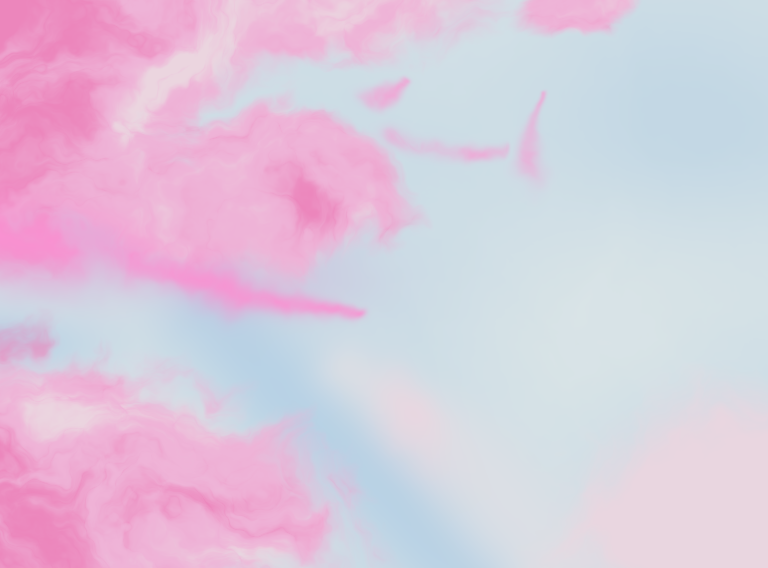
Give the GLSL for this texture, as a Shadertoy shader.

```glsl
// Clouds of pink ink drifting through pale blue milk.
// Soft ellipses set the large masses; domain-warped gradient noise
// frays their edges and draws fine filaments inside the pink.

const vec3 MIST    = vec3(0.855, 0.895, 0.905);
const vec3 POWDER  = vec3(0.765, 0.845, 0.895);
const vec3 AZURE   = vec3(0.690, 0.805, 0.895);
const vec3 LILAC   = vec3(0.800, 0.775, 0.875);
const vec3 BLUSH   = vec3(0.925, 0.835, 0.875);
const vec3 PINK    = vec3(0.940, 0.695, 0.840);
const vec3 ROSE    = vec3(0.930, 0.510, 0.730);
const vec3 MAGENTA = vec3(0.975, 0.570, 0.820);

const float WARP_SCALE   = 3.2;
const float WARP_AMOUNT  = 0.085;
const float FRAY         = 0.42;
const float FIBRE_AMOUNT = 0.42;

vec2 rotate(vec2 p, float a) {
    float c = cos(a), s = sin(a);
    return vec2(c * p.x + s * p.y, c * p.y - s * p.x);
}

vec2 gradient(vec2 cell) {
    vec3 h = fract(cell.xyx * vec3(0.1031, 0.1030, 0.0973));
    h += dot(h, h.yzx + 33.33);
    float angle = 6.2832 * fract((h.x + h.y) * h.z);
    return vec2(cos(angle), sin(angle));
}

float noise(vec2 p) {
    vec2 i = floor(p), f = p - i;
    vec2 u = f * f * f * (f * (f * 6.0 - 15.0) + 10.0);
    vec2 e = vec2(0.0, 1.0);
    float low  = mix(dot(gradient(i), f), dot(gradient(i + e.yx), f - e.yx), u.x);
    float high = mix(dot(gradient(i + e.xy), f - e.xy), dot(gradient(i + e.yy), f - e.yy), u.x);
    return mix(low, high, u.y);
}

float fbm(vec2 p) {
    float sum = 0.0, gain = 0.6;
    for (int i = 0; i < 5; i++) {
        sum += gain * noise(p);
        p = rotate(p, 0.6) * 2.03 + 7.1;
        gain *= 0.5;
    }
    return sum;
}

// Ellipse field: 1 at the centre, 0 on the rim, negative outside
float blob(vec2 p, vec2 centre, vec2 radii, float tilt) {
    return 1.0 - length(rotate(p - centre, tilt) / radii);
}

// Ellipse with a Gaussian falloff
float glow(vec2 p, vec2 centre, vec2 radii, float tilt) {
    float d = 1.0 - blob(p, centre, radii, tilt);
    return exp(-1.5 * d * d);
}

// Arched stroke whose width tapers from a to b
float stroke(vec2 p, vec2 a, vec2 b, float arch, vec2 widths) {
    vec2 ab = b - a;
    float t = clamp(dot(p - a, ab) / dot(ab, ab), 0.0, 1.0);
    float d = length(p - a - ab * t - vec2(0.0, arch * sin(3.1416 * t)));
    d /= mix(widths.x, widths.y, t);
    return exp(-d * d);
}

void mainImage(out vec4 fragColor, in vec2 fragCoord) {
    vec2 p = fragCoord / iResolution.y;
    vec2 drift = vec2(fbm(p * WARP_SCALE + 3.7), fbm(p * WARP_SCALE + 19.3));
    vec2 q = p + WARP_AMOUNT * drift;
    vec2 soft = p + 0.06 * vec2(noise(p * 2.5), noise(p * 2.5 + 8.0));
    float detail = fbm(q * 7.0 + 2.0 * drift);

    // Milky blue ground with darker bands and pale swells
    float pale = 0.52 + 0.45 * noise(soft * 2.2 + 4.0) + 0.12 * detail;
    pale += 0.4 * glow(soft, vec2(1.1, 0.42), vec2(0.4, 0.2), 0.3);
    pale -= 0.45 * glow(soft, vec2(1.25, 0.8), vec2(0.3, 0.2), 0.0);
    vec3 color = mix(POWDER, MIST, clamp(pale, 0.0, 1.0));
    float band = stroke(soft, vec2(0.36, 0.46), vec2(0.84, -0.03), 0.0, vec2(0.09, 0.08));
    band = max(band, glow(soft, vec2(0.0, 0.40), vec2(0.22, 0.06), 0.1));
    color = mix(color, AZURE, 0.75 * band);
    float swell = stroke(soft, vec2(0.62, 0.34), vec2(1.0, 0.0), 0.0, vec2(0.05, 0.11));
    color = mix(color, mix(MIST, BLUSH, 0.35), 0.7 * swell);

    // Lilac veil between the masses
    float veil = glow(q, vec2(0.48, 0.53), vec2(0.22, 0.09), -0.2);
    veil = max(veil, glow(q, vec2(0.12, 0.57), vec2(0.25, 0.10), -0.2));
    color = mix(color, LILAC, 0.75 * veil);

    // Pale blush in the lower right and beside the diagonal band
    float haze = blob(q, vec2(1.31, 0.08), vec2(0.36, 0.24), 0.0) + 0.3 * detail;
    color = mix(color, BLUSH, 0.9 * smoothstep(-0.15, 0.4, haze));
    color = mix(color, BLUSH, 0.75 * glow(q, vec2(0.72, 0.24), vec2(0.10, 0.06), -0.8));

    // Pink masses
    float mass = blob(q, vec2(0.15, 0.95), vec2(0.62, 0.23), 0.44);
    mass = max(mass, blob(q, vec2(0.48, 1.04), vec2(0.38, 0.15), 0.0));
    mass = max(mass, blob(q, vec2(0.0, 0.74), vec2(0.38, 0.19), 0.0));
    mass = max(mass, blob(q, vec2(0.50, 0.67), vec2(0.20, 0.14), -0.3));
    mass = max(mass, blob(q, vec2(0.24, 0.64), vec2(0.24, 0.09), -0.2));
    mass = max(mass, blob(q, vec2(0.14, 0.13), vec2(0.45, 0.26), -0.15));
    mass = max(mass, blob(q, vec2(1.03, 1.0), vec2(0.12, 0.07), 0.3));
    float cover = smoothstep(-0.16, 0.26, mass + FRAY * detail);

    // Depth of the dye, streaked by filaments
    vec2 along = rotate(q, 0.55 - 0.5 * smoothstep(0.6, 0.3, p.y));
    float fibre = fbm(along * vec2(3.5, 15.0) + 3.0 * drift);
    float thread = exp(-14.0 * abs(noise(along * vec2(4.0, 9.0) + 4.0 * drift)));
    float depth = 0.36 + 0.55 * detail + FIBRE_AMOUNT * fibre + 0.10 * thread;
    depth += 0.42 * smoothstep(0.4, 0.0, p.x);
    depth += 0.55 * glow(q, vec2(0.53, 0.63), vec2(0.10, 0.055), -0.7);
    depth += 0.30 * glow(q, vec2(0.05, 1.0), vec2(0.30, 0.10), 0.2);
    depth += 0.30 * glow(q, vec2(0.42, 0.12), vec2(0.16, 0.04), 0.2);
    depth -= 0.65 * glow(q, vec2(0.11, 0.29), vec2(0.16, 0.09), -0.3);
    depth -= 0.45 * glow(q, vec2(0.28, 0.84), vec2(0.20, 0.05), 0.75);
    vec3 dye = mix(BLUSH, PINK, smoothstep(0.0, 0.45, depth));
    dye = mix(dye, ROSE, smoothstep(0.42, 1.05, depth));
    color = mix(color, dye, 0.96 * cover);

    // Bright tapering stream and small stray wisps
    float stream = stroke(q, vec2(-0.05, 0.575), vec2(0.61, 0.43), 0.03, vec2(0.065, 0.012));
    color = mix(color, MAGENTA, stream * clamp(0.78 + 0.6 * detail, 0.0, 1.0));
    float wisp = stroke(q, vec2(0.70, 0.76), vec2(0.88, 0.73), 0.0, vec2(0.022, 0.008));
    wisp = max(wisp, stroke(q, vec2(0.92, 0.70), vec2(0.96, 0.81), 0.0, vec2(0.020, 0.004)));
    wisp = max(wisp, stroke(q, vec2(0.67, 0.83), vec2(0.73, 0.88), 0.0, vec2(0.015, 0.006)));
    color = mix(color, mix(PINK, MAGENTA, 0.6), wisp * clamp(0.65 + 1.2 * detail, 0.0, 1.0));

    fragColor = vec4(color, 1.0);
}
```
